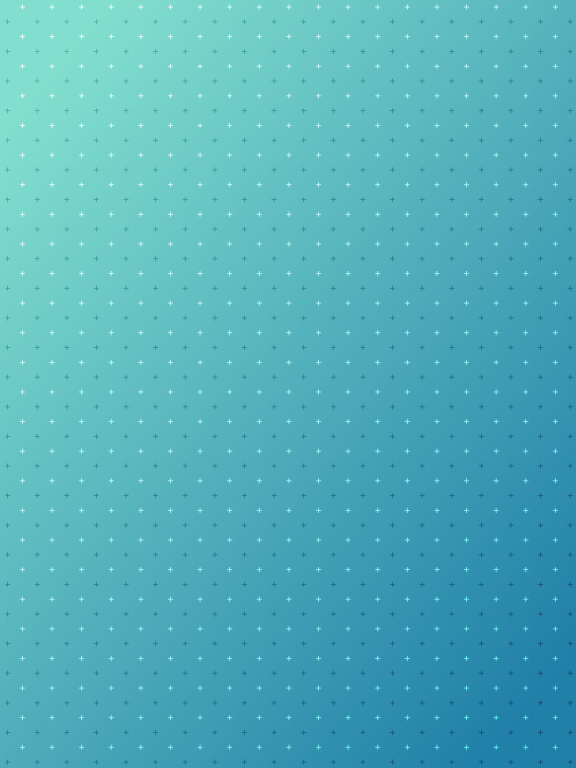
Give the GLSL for this pattern, as a WebGL 2 fragment shader.

```glsl
#version 300 es
precision highp float;

uniform vec2 u_resolution;
out vec4 fragColor;

// Lengths are in canvas widths, measured from the top left
const float REPEATS_ACROSS = 19.453;
const vec2 FIRST_PLUS = vec2(0.0389, 0.0122);
const float ARM_LENGTH = 0.0044;
const float HALF_STROKE = 0.0007;

const vec3 MINT = vec3(0.510, 0.875, 0.810);
const vec3 OCEAN = vec3(0.130, 0.500, 0.660);
const vec2 RAMP_WEIGHTS = vec2(0.47, 0.53);
const float RAMP_START = 0.09;
const float RAMP_END = 0.92;

const float LIGHT_GAIN = 1.6;
const float LIGHT_LIFT = 0.2;
const float BURN = 0.60;
const float SHADE = 0.55;
const float LIGHT_OPACITY = 0.95;
const float DARK_OPACITY = 0.75;

// Share of a pixel covered by a centred span, exact for thin strokes
float spanCoverage(float x, float halfSpan, float pixel) {
    float low = max(x - 0.5 * pixel, -halfSpan);
    float high = min(x + 0.5 * pixel, halfSpan);
    return max(high - low, 0.0) / pixel;
}

float boxCoverage(vec2 p, vec2 halfSize, float pixel) {
    return spanCoverage(p.x, halfSize.x, pixel) * spanCoverage(p.y, halfSize.y, pixel);
}

float plusCoverage(vec2 p, float pixel) {
    float across = boxCoverage(p, vec2(ARM_LENGTH, HALF_STROKE), pixel);
    float upright = boxCoverage(p, vec2(HALF_STROKE, ARM_LENGTH), pixel);
    float overlap = boxCoverage(p, vec2(HALF_STROKE), pixel);
    return across + upright - overlap;
}

// Offset from the nearest lattice point
vec2 latticeCell(vec2 p, float pitch) {
    return (fract(p / pitch + 0.5) - 0.5) * pitch;
}

void main() {
    vec2 uv = gl_FragCoord.xy / u_resolution;
    vec2 p = vec2(gl_FragCoord.x, u_resolution.y - gl_FragCoord.y) / u_resolution.x;
    float pixel = 1.0 / u_resolution.x;
    float pitch = 1.0 / REPEATS_ACROSS;

    // Diagonal background ramp
    float diagonal = dot(vec2(uv.x, 1.0 - uv.y), RAMP_WEIGHTS);
    float ramp = clamp((diagonal - RAMP_START) / (RAMP_END - RAMP_START), 0.0, 1.0);
    vec3 background = mix(MINT, OCEAN, ramp);

    // Two interleaved lattices, tinted by the background beneath them
    vec3 lightTint = min(background * LIGHT_GAIN + LIGHT_LIFT, 1.0);
    vec3 burnt = max(1.0 - (1.0 - background) / BURN, 0.0);
    vec3 darkTint = mix(burnt, background * SHADE, 0.5);
    vec2 lightCell = latticeCell(p - FIRST_PLUS, pitch);
    vec2 darkCell = latticeCell(p - FIRST_PLUS - 0.5 * pitch, pitch);

    vec3 color = mix(background, darkTint, DARK_OPACITY * plusCoverage(darkCell, pixel));
    color = mix(color, lightTint, LIGHT_OPACITY * plusCoverage(lightCell, pixel));
    fragColor = vec4(color, 1.0);
}
```
